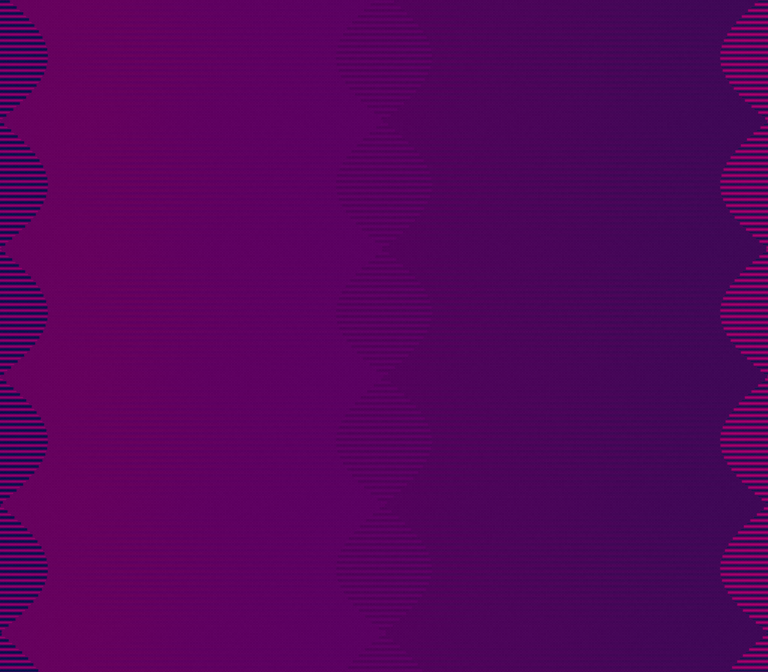
Give the GLSL for this background, as a WebGL 1 fragment shader.

```glsl
precision highp float;
// Magenta-to-indigo backdrop whose alternate scanlines sway apart in sine-shaped lenses.

uniform vec2 u_resolution;

const float PI = 3.14159265;

// Sine-free hash
float hash(vec2 p) {
  vec3 q = fract(p.xyx * 0.1031);
  q += dot(q, q.yzx + 33.33);
  return fract((q.x + q.y) * q.z);
}

// Horizontal colour ramp that repeats every canvas width, with a step at its centre
vec3 ramp(float position) {
  float x = fract(position);
  float soft = 0.75 / u_resolution.x;
  vec3 magenta = vec3(0.402, 0.005, 0.368);
  vec3 indigo = vec3(0.246, 0.032, 0.338);

  vec3 left = mix(magenta, vec3(0.374, 0.004, 0.381), smoothstep(0.08, 0.3, x));
  left = mix(left, vec3(0.356, 0.005, 0.383), smoothstep(0.25, 0.5, x));
  vec3 right = mix(vec3(0.326, 0.008, 0.36), vec3(0.303, 0.018, 0.354),
                   smoothstep(0.5, 0.64, x));
  right = mix(right, indigo, smoothstep(0.6, 1.0, x));

  vec3 color = mix(left, right, smoothstep(0.5 - soft, 0.5 + soft, x));
  // Soften the seam where the ramp wraps round
  float seam = 1.0 - smoothstep(0.0, soft, min(x, 1.0 - x));
  return mix(color, 0.5 * (magenta + indigo), seam);
}

void main() {
  vec2 uv = gl_FragCoord.xy / u_resolution;
  float fromTop = 1.0 - uv.y;

  // Opposite sideways sway for the two sets of scanlines
  float line = (floor(fromTop * 224.0) + 0.5) / 224.0;
  float sway = 0.0625 * sin(PI * 5.25 * (line - 0.18));
  vec3 ahead = ramp(uv.x + sway);
  vec3 behind = ramp(uv.x - sway);

  // Masks of the lenses cut by the right and left borders
  float reach = abs(sway);
  float soft = 1.0 / u_resolution.x;
  float warm = smoothstep(-soft, soft, uv.x + reach - 1.0);
  float cool = smoothstep(-soft, soft, reach - uv.x);

  // Interlace the sets, overshooting most in the border lenses
  float scanline = sin(2.0 * PI * 112.0 * fromTop);
  float contrast = mix(1.15, 1.95, max(warm, cool));
  vec3 color = mix(behind, ahead, 0.5 + contrast * scanline);

  // Warm the right-hand lenses and cool the left-hand ones
  color += warm * vec3(0.05, 0.004, 0.01) - cool * vec3(0.04, 0.0, 0.0);

  // Fine woven grain
  vec2 cell = floor(uv * vec2(512.0, 448.0));
  float weave = mod(cell.x + cell.y, 2.0) - 0.5;
  color += 0.008 * weave + 0.008 * (hash(cell) - 0.5);

  gl_FragColor = vec4(clamp(color, 0.0, 1.0), 1.0);
}
```
